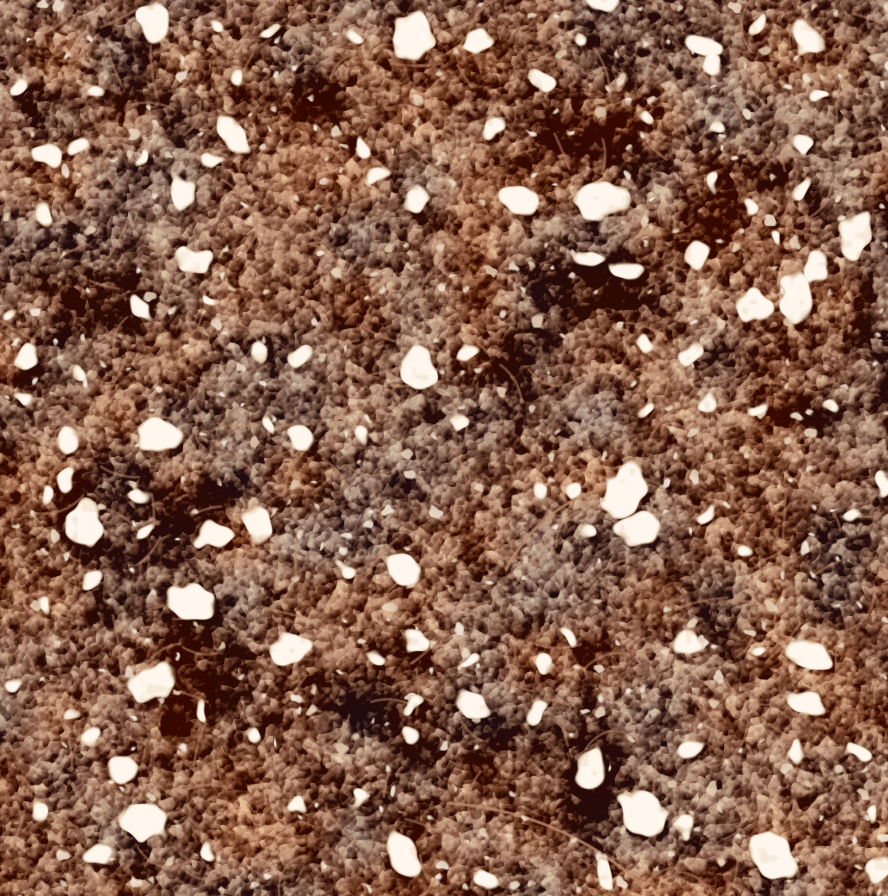
Give the GLSL for this texture, as a Shadertoy shader.

```glsl
// Crumbly brown potting soil with scattered white perlite grains and thin root fibres.

const vec3 PIT = vec3(0.17, 0.035, 0.015);
const vec3 DARK_SOIL = vec3(0.31, 0.15, 0.09);
const vec3 BROWN_SOIL = vec3(0.45, 0.28, 0.20);
const vec3 LIGHT_SOIL = vec3(0.58, 0.41, 0.33);
const vec3 PALE_SOIL = vec3(0.74, 0.59, 0.49);
const vec3 FIBRE = vec3(0.75, 0.54, 0.41);
const vec3 CREAM = vec3(0.86, 0.75, 0.62);
const vec3 PERLITE = vec3(1.0, 0.97, 0.93);
const vec2 LIGHT_DIR = vec2(-0.6, 0.8);
const float SOFT = 0.0018;   // edge softness in canvas heights

float hash(vec2 p) {
    return fract(sin(dot(p, vec2(127.1, 311.7))) * 43758.5453);
}

vec2 hash2(vec2 p) {
    return vec2(hash(p), hash(p + vec2(37.3, 17.9)));
}

float noise(vec2 p) {
    vec2 i = floor(p), f = fract(p);
    f = f * f * (3.0 - 2.0 * f);
    return mix(mix(hash(i), hash(i + vec2(1, 0)), f.x),
               mix(hash(i + vec2(0, 1)), hash(i + vec2(1, 1)), f.x), f.y);
}

// Noise with zero mean and about unit deviation
float centredNoise(vec2 p) {
    return (noise(p) - 0.5) * 5.0;
}

vec2 rotate(vec2 p, float angle) {
    float c = cos(angle), s = sin(angle);
    return vec2(c * p.x - s * p.y, s * p.x + c * p.y);
}

// Soft cells, each with its own tone, direction and lit side
float crumbs(vec2 p, float scale, float seed) {
    vec2 g = p * scale, base = floor(g);
    float sum = 0.0, total = 0.0001;
    for (int y = -1; y <= 1; y++)
    for (int x = -1; x <= 1; x++) {
        vec2 id = base + vec2(x, y);
        vec2 off = g - id - hash2(id + seed);
        vec2 q = rotate(off, 6.283 * hash(id + seed + 5.7)) * vec2(0.7, 1.35);
        float weight = exp(-14.0 * dot(q, q));
        float tone = (hash(id + seed + 9.1) - 0.5) * 3.4;
        sum += weight * (tone + 1.5 * dot(off, LIGHT_DIR));
        total += weight;
    }
    return sum / total;
}

// Signed distance to lumpy grains scattered on a jittered grid
float grains(vec2 p, float scale, float chance, float rMin, float rMax, float seed) {
    vec2 g = p * scale;
    g += 0.2 * (vec2(noise(g * 4.0 + seed), noise(g * 4.0 + seed + 31.0)) - 0.5);
    vec2 base = floor(g);
    float dist = 1.0;
    for (int y = -1; y <= 1; y++)
    for (int x = -1; x <= 1; x++) {
        vec2 id = base + vec2(x, y);
        if (hash(id + seed) > chance) continue;
        vec2 off = g - id - 0.15 - 0.7 * hash2(id + seed + 3.3);
        off = rotate(off, 6.283 * hash(id + seed + 7.7)) * vec2(0.82, 1.2);
        float size = hash(id + seed + 12.4);
        float radius = mix(rMin, rMax, size * size * size);
        dist = min(dist, (length(off) - radius) / scale);
    }
    return dist;
}

// Coverage of thin bent strands
float fibres(vec2 p, float scale, float chance, float halfWidth, float seed) {
    vec2 g = p * scale, base = floor(g);
    float dist = 1.0;
    for (int y = -1; y <= 1; y++)
    for (int x = -1; x <= 1; x++) {
        vec2 id = base + vec2(x, y);
        if (hash(id + seed) > chance) continue;
        vec2 q = rotate(g - id - 0.3 - 0.4 * hash2(id + seed + 2.1), 6.283 * hash(id + seed + 4.9));
        float bend = 1.6 * (hash(id + seed + 8.3) - 0.5);
        float reach = mix(0.25, 0.6, hash(id + seed + 6.2));
        vec2 gap = vec2(max(abs(q.x) - reach, 0.0), q.y - bend * q.x * q.x);
        dist = min(dist, length(gap) / scale);
    }
    return 1.0 - smoothstep(halfWidth - 0.0008, halfWidth + 0.0014, dist);
}

// Tone runs from pit black to pale crumbs, in deviations from the mean
vec3 soilRamp(float tone) {
    vec3 c = mix(PIT, DARK_SOIL, clamp((tone + 1.8) / 0.75, 0.0, 1.0));
    c = mix(c, BROWN_SOIL, clamp((tone + 1.05) / 0.73, 0.0, 1.0));
    c = mix(c, LIGHT_SOIL, clamp((tone + 0.32) / 0.8, 0.0, 1.0));
    c = mix(c, PALE_SOIL, clamp((tone - 0.48) / 0.92, 0.0, 1.0));
    return mix(c, CREAM, clamp((tone - 1.7) / 1.2, 0.0, 1.0));
}

float perlite(vec2 p) {
    return grains(p, 16.0, 0.52, 0.12, 0.42, 11.0);
}

void mainImage(out vec4 fragColor, in vec2 fragCoord) {
    vec2 p = fragCoord / iResolution.y;

    // Soil: crumbs of two sizes, fine grit and deep hollows, more on the left
    float hollow = 0.6 * noise(p * 9.0) + 0.4 * noise(p * 26.0) + 0.1 * (0.5 - p.x);
    float tone = 0.15 + 0.8 * crumbs(p, 72.0, 1.0) + 0.6 * crumbs(p, 145.0, 40.0);
    tone += 0.3 * centredNoise(p * 230.0) + 0.25 * centredNoise(p * 20.0);
    tone -= 1.8 * smoothstep(0.61, 0.78, hollow);

    // Shade beside the grains
    float grain = perlite(p);
    tone -= 0.9 * (1.0 - smoothstep(-0.003, 0.006, perlite(p + 0.007 * LIGHT_DIR)));
    vec3 color = soilRamp(tone);
    color += vec3(0.05, -0.005, -0.04) * 2.0 * (noise(p * 15.0 + 60.0) - 0.5);

    // Root fibres, short and long
    color = mix(color, FIBRE, 0.5 * fibres(p, 20.0, 0.45, 0.0012, 21.0));
    color = mix(color, FIBRE, 0.8 * fibres(p, 4.0, 0.3, 0.0014, 33.0));

    // Small cream specks, then white perlite
    float speck = grains(p, 38.0, 0.3, 0.1, 0.25, 52.0);
    vec3 speckColor = mix(CREAM, PERLITE, noise(p * 40.0));
    color = mix(color, speckColor, 0.9 * smoothstep(SOFT, -SOFT, speck));
    float lit = smoothstep(0.001, -0.005, grain) - 0.45 * smoothstep(0.6, 0.9, noise(p * 95.0));
    vec3 grainColor = mix(CREAM, PERLITE, clamp(lit + 0.2, 0.0, 1.0));
    color = mix(color, grainColor, smoothstep(SOFT, -SOFT, grain));

    fragColor = vec4(clamp(color, 0.0, 1.0), 1.0);
}
```
